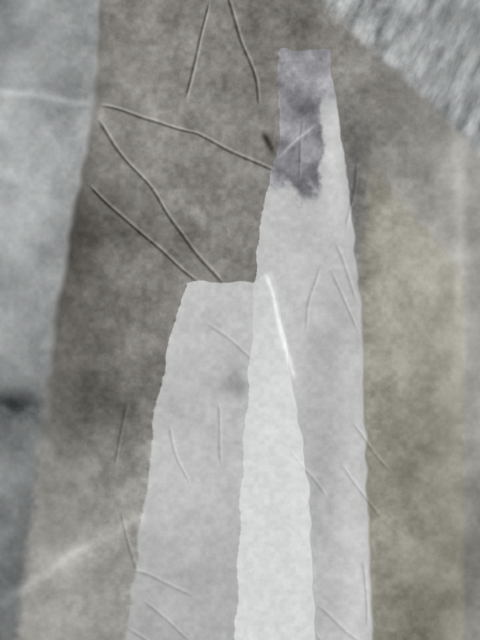
Reproduce this texture procedurally as a WebGL 1 fragment shader.

```glsl
precision highp float;
// Layered torn paper: pale translucent strips over creased grey sheets.
uniform vec2 u_resolution;

const float ASPECT = .75;
const float FOCUS_X = .39;
const float TEAR = .007;
const float MOTTLE = .2;
const float GRAIN = .12;
const float CREASE = .17;
const vec3 BLUE_GREY = vec3(.57, .58, .58);
const vec3 BROWN_GREY = vec3(.485, .475, .455);
const vec3 STONE = vec3(.605, .6, .58);
const vec3 OCHRE = vec3(.47, .46, .42);
const vec3 PALE = vec3(.735, .74, .735);
const vec3 WHITE = vec3(.83, .835, .835);

float hash(vec2 p) {
  vec3 q = fract(p.xyx * .1031);
  q += dot(q, q.yzx + 33.33);
  return fract((q.x + q.y) * q.z);
}

float noise(vec2 p) {
  vec2 i = floor(p), f = fract(p);
  f *= f * (3. - 2. * f);
  return mix(mix(hash(i), hash(i + vec2(1, 0)), f.x),
             mix(hash(i + vec2(0, 1)), hash(i + 1.), f.x), f.y);
}

// Fractal noise centred on zero
float fbm(vec2 p) {
  float sum = -.48, amp = .5;
  for (int i = 0; i < 5; i++) {
    sum += amp * noise(p);
    p = mat2(1.6, 1.2, -1.2, 1.6) * p + 7.3;
    amp *= .5;
  }
  return sum;
}

// Piecewise linear curve through four (key, value) pairs
float path(float t, vec4 k, vec4 v) {
  vec3 s = clamp((t - k.xyz) / (k.yzw - k.xyz), 0., 1.);
  return v.x + dot(s, v.yzw - v.xyz);
}

float cover(float d, float soft) { return smoothstep(-soft, soft, d); }

float slab(vec2 p, float left, float right, float top, float soft) {
  return cover(p.x - left, soft) * cover(right - p.x, soft) * cover(p.y - top, soft);
}

float blob(vec2 p, float x, float y, float rx, float ry) {
  vec2 q = (p - vec2(x, y)) / vec2(rx, ry);
  return exp(-dot(q, q));
}

// Line from a to b: x is the core, y a parallel lip
vec2 ridge(vec2 p, vec2 a, vec2 b, float w) {
  vec2 ab = b - a, q = p - a;
  float len = length(ab), along = dot(q, ab) / len;
  vec2 s = (ab.x * q.y - ab.y * q.x) / (len * w) + vec2(0, 1.6);
  return exp(-s * s) * cover(along, .01) * cover(len - along, .01);
}

float fold(vec2 p, float x, float y, float x2, float y2) {
  return dot(ridge(p, vec2(x, y), vec2(x2, y2), .0023), vec2(-1, .6));
}

float lip(vec2 p, float x, float y, float x2, float y2, float w) {
  return ridge(p, vec2(x, y), vec2(x2, y2), w).x;
}

void main() {
  // Height units, y measured downward
  vec2 p = gl_FragCoord.xy / u_resolution;
  p = vec2(p.x * ASPECT, 1. - p.y);
  float blur = smoothstep(.1, .38, abs(p.x - FOCUS_X)), soft = mix(.0016, .01, blur);
  float cloud = fbm(p * vec2(11, 8)), stain = fbm(p * 30. + 9.), fine = fbm(p * 120.);
  vec2 e = p + TEAR * (vec2(noise(p * 38.), noise(p * 45.)) - .5) + .004 * vec2(fine, stain);
  vec2 w = p + .04 * vec2(cloud, stain);

  // Brown sheet
  vec3 col = mix(BROWN_GREY, STONE, smoothstep(.52, .95, p.y));
  col += .06 * blob(w, .21, .12, .1, .12) - .08 * blob(w, .13, .4, .06, .16);
  col -= .07 * blob(w, .12, .64, .09, .11);

  // Right-hand sheets
  col = mix(col, STONE, cover(e.x - .5, .02) * cover(p.y + .25 * p.x - .38, .08));
  col -= vec3(.01, .015, .04) * cover(e.x - .565, soft) * cover(e.y - 1.2 * e.x + .44, .012);
  col += .06 * blob(w, .64, .52, .07, .11);
  col = mix(col, OCHRE, .85 * max(blob(w, .67, .73, .07, .13), blob(w, .66, .95, .07, .1)));
  col = mix(col, vec3(.36), .75 * blob(w, .553, .29, .022, .1));
  float band = cover(e.x - .725, .008) * cover(p.y - .18, .03);
  col = mix(col, STONE - .1 * cover(p.y - .72, .12), band);
  col += .09 * blob(p, .718, .35, .012, .25);
  float streak = fbm(vec2(p.x + p.y * .5, p.y - p.x * .5) * vec2(55, 18));
  col = mix(col, BLUE_GREY + .45 * streak, cover(.95 * e.x - .475 - e.y, .014));

  // Blue-grey sheet on the left
  float rim = path(e.y, vec4(0, .16, .5, 1), vec4(.158, .148, .086, .026));
  col -= .08 * exp(-45. * abs(p.x - rim)) * cover(.5 - p.y, .1);
  vec3 sheet = BLUE_GREY + .07 * blob(w, .04, .3, .12, .16) - .12 * cover(p.y - .6, .08);
  sheet -= .22 * blob(w, .015, .625, .05, .018);
  col = mix(col, sheet, cover(rim - e.x, soft));

  // Wide pale panel with a translucent top
  float left = path(e.y, vec4(.23, .31, .39, .46), vec4(.436, .413, .401, .398));
  float right = path(e.y, vec4(.12, .2, .48, 1), vec4(.518, .532, .565, .58));
  float panel = slab(e, left, right, .078, soft);
  float clear = cover(.287 - e.y - .12 * stain, .022) * cover(.506 - e.x + .03 * stain, .005);
  clear = max(clear, cover(.155 - e.y, .025));
  sheet = PALE - .06 * blob(w, .5, .72, .035, .2) + .06 * blob(p, .55, .85, .03, .22);
  sheet += .07 * blob(p, .52, .24, .015, .09);
  col = mix(col, mix(sheet, vec3(.54, .54, .56) + .25 * stain, clear), panel);

  // Left pale panel, then the white strip
  left = path(e.y, vec4(.436, .59, .7, 1), vec4(.293, .252, .236, .197));
  float pale = slab(e, left, .405, .439, soft);
  sheet = PALE - .07 * cover(p.y - .85, .15) - .13 * blob(w, .36, .6, .018, .026);
  col = mix(col, sheet, pale);
  left = path(e.y, vec4(.43, .61, .78, 1), vec4(.398, .388, .375, .367));
  right = path(e.y, vec4(.42, .585, .755, 1), vec4(.428, .455, .482, .493));
  float strip = slab(e, left, right, .637 - .5 * e.x, soft);
  col = mix(col, WHITE - .05 * cover(.53 - p.y, .09), strip);

  // Paper texture, quieter on pale sheets
  float paper = max(max(panel * (1. - clear), pale), strip);
  col += MOTTLE * (cloud + .9 * stain) * mix(1., .42 - .2 * strip, paper);
  col += GRAIN * fine * (1. - .6 * blur) * mix(1.4, .8, paper);

  // Long folds, scattered wrinkles and lit ridges
  vec2 c = p + .012 * (vec2(noise(p * 17.), noise(p * 17. + 40.)) - .5);
  float f = fold(c, .16, .17, .31, .208) + fold(c, .31, .208, .425, .267);
  f += fold(c, .155, .195, .342, .443) + fold(c, .137, .293, .305, .438);
  f += fold(c, .36, 0., .405, .155) + fold(c, .325, .01, .293, .145);
  for (int i = 0; i < 20; i++) {
    float k = float(i), turn = .3 + 1.6 * hash(vec2(k, 3));
    vec2 a = vec2(.16 + .42 * hash(vec2(k, 1)), hash(vec2(k, 2)));
    vec2 b = a + .09 * vec2(cos(turn), sin(turn));
    f += .4 * fold(c, a.x, a.y, b.x, b.y) * (1. - .6 * strip);
  }
  float lit = lip(c, .417, .425, .455, .59, .004) + lip(c, .44, .245, .49, .195, .003);
  lit += .7 * lip(c, 0., .148, .14, .162, .006) + .6 * lip(c, 0., .945, .23, .8, .01);
  lit += blob(w, .317, .342, .012, .012) + blob(p, .157, .178, .01, .014);
  lit -= 2. * lip(c, .413, .205, .428, .238, .005);
  gl_FragColor = vec4(clamp(col + CREASE * f + .13 * lit, 0., 1.), 1);
}
```
